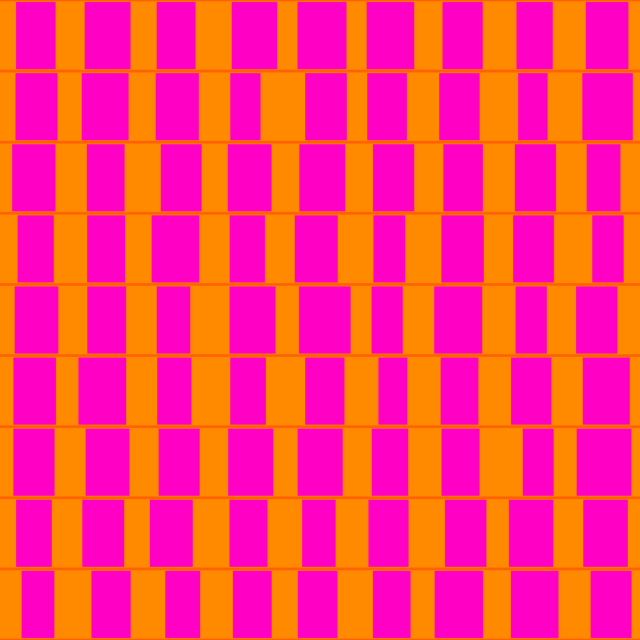
Give the GLSL for this pattern, as a WebGL 1 fragment shader.

```glsl
precision highp float;
// Nine rows of magenta blocks with uneven sides on orange, divided by thin horizontal lines.

uniform vec2 u_resolution;

const float REPEATS = 9.0;          // cells across and down
const float LEFT_SIDE = 0.225;      // mean block sides, in cell widths
const float RIGHT_SIDE = 0.782;
const float SIDE_JITTER = 0.15;     // largest shift of either side
const float BLOCK_MARGIN = 0.028;   // gap above and below, in cell heights
const float LINE_WIDTH = 0.038;     // divider thickness, in cell heights
const float EDGE_SOFTNESS = 1.2;    // smoothing relative to one sample

const vec3 ORANGE = vec3(1.0, 0.54, 0.0);
const vec3 MAGENTA = vec3(1.0, 0.0, 0.77);
const vec3 LINE_COLOR = vec3(1.0, 0.38, 0.01);

float hash(vec2 p) {
  return fract(sin(dot(p, vec2(127.1, 311.7))) * 43758.55);
}

// Bell-shaped random value from -1 to 1.
float jitter(vec2 cell, float seed) {
  return hash(cell + seed) + hash(cell + seed + 17.3) - 1.0;
}

// Antialiased coverage of the span between lo and hi.
float span(float lo, float hi, float x, float blur) {
  return clamp((x - lo) / blur + 0.5, 0.0, 1.0)
       * clamp((hi - x) / blur + 0.5, 0.0, 1.0);
}

void main() {
  vec2 grid = gl_FragCoord.xy / u_resolution * REPEATS;
  vec2 blur = EDGE_SOFTNESS * REPEATS / u_resolution;
  vec2 cell = floor(grid);
  vec2 local = fract(grid);

  // Each side of a block shifts on its own.
  float left = LEFT_SIDE + SIDE_JITTER * jitter(cell, 3.7);
  float right = RIGHT_SIDE + SIDE_JITTER * jitter(cell, 41.9);
  float block = span(left, right, local.x, blur.x)
              * span(BLOCK_MARGIN, 1.0 - BLOCK_MARGIN, local.y, blur.y);

  // Dividers are centred on the row boundaries.
  float toBoundary = min(local.y, 1.0 - local.y);
  float divider = span(-0.5 * LINE_WIDTH, 0.5 * LINE_WIDTH, toBoundary, blur.y);

  vec3 color = mix(ORANGE, LINE_COLOR, divider);
  color = mix(color, MAGENTA, block);
  gl_FragColor = vec4(color, 1.0);
}
```
